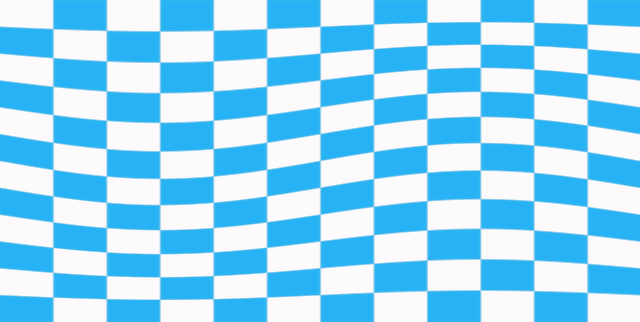
A WebGL 1 fragment shader for this pattern:

```glsl
precision highp float;
// Blue and white checkerboard of 12 x 12 cells whose rows ripple in one sine wave.

uniform vec2 u_resolution;

const float PI = 3.14159265;
const vec2 CELLS = vec2(11.98, 12.0);

float hash(vec2 p) {
  return fract(sin(dot(p, vec2(12.99, 78.23))) * 4375.85);
}

// Signed distance to the nearest integer, alternating sign from cell to cell.
vec2 alternating(vec2 p) {
  return 0.5 - abs(mod(p + 0.5, 2.0) - 1.0);
}

// Undo the vertical ripple, which fades to nothing at the top and bottom.
float flattenRow(vec2 uv) {
  float wave = 0.0555 * sin(2.0 * PI * uv.x);
  float row = uv.y;
  for (int i = 0; i < 5; i++) {
    row = uv.y - wave * sin(PI * row);
  }
  return row;
}

void main() {
  vec2 uv = gl_FragCoord.xy / u_resolution;
  uv.y = 1.0 - uv.y;
  vec2 grid = vec2(uv.x, flattenRow(uv)) * CELLS;
  grid = clamp(grid, vec2(0.06), vec2(11.94));

  // Soft checker: column seams are a little blurrier than row edges.
  vec2 edge = alternating(grid);
  vec2 pixel = CELLS / u_resolution;
  vec2 softness = max(vec2(0.022, 0.03), 0.6 * pixel);
  vec2 side = clamp(edge / softness, -1.0, 1.0);
  float blue = 0.5 - 0.5 * side.x * side.y;

  // Slightly duller rim inside each blue cell, uneven between cells.
  vec2 inset = abs(edge) / vec2(0.065, 0.09);
  float rim = 1.0 - smoothstep(0.5, 1.0, min(inset.x, inset.y));
  rim *= 0.6 + 0.4 * hash(floor(grid));
  vec3 ink = mix(vec3(0.15, 0.70, 0.96), vec3(0.19, 0.71, 0.935), rim);

  vec3 color = mix(vec3(0.99, 0.98, 0.98), ink, blue);

  // Greyed transition along the seams.
  color -= vec3(0.0, 0.03, 0.02) * 4.0 * blue * (1.0 - blue);
  gl_FragColor = vec4(color, 1.0);
}
```
